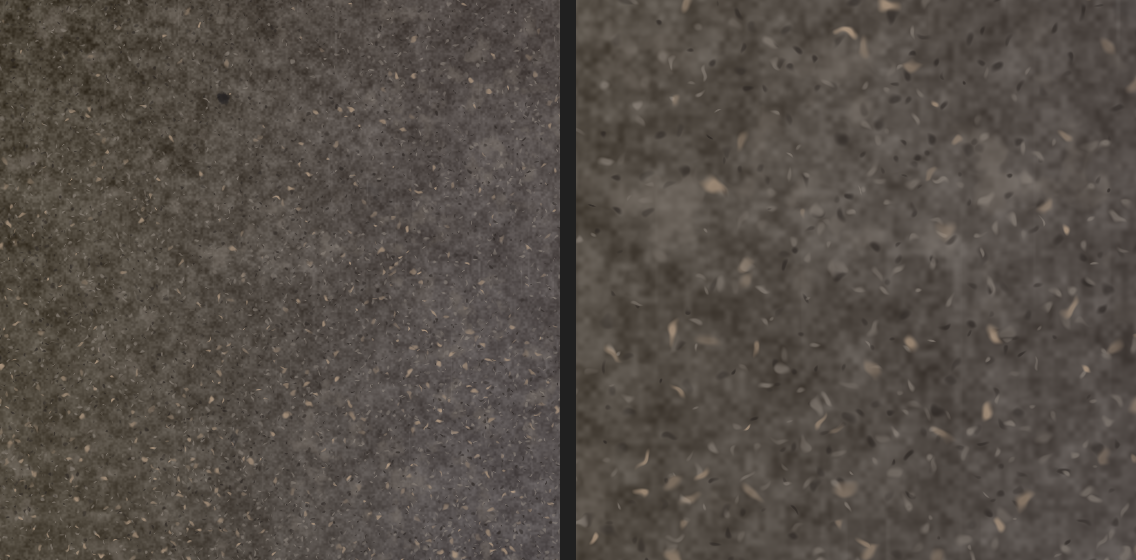
Left, the full canvas; right, a detail of the centre.
Give the GLSL for this texture, as a Shadertoy shader.

```glsl
#define WARM_SIDE vec3(0.312, 0.284, 0.239)
#define COOL_SIDE vec3(0.351, 0.322, 0.310)
#define CHIP_COLOR vec3(0.68, 0.59, 0.50)
#define DUST_COLOR vec3(0.50, 0.465, 0.43)
#define PIT_COLOR vec3(0.16, 0.14, 0.13)
#define STAIN_COLOR vec3(0.13, 0.12, 0.125)
#define GRAIN 0.125
#define MOTTLE 0.13
#define CHIP_CELLS 50.0
#define SPECK_CELLS 92.0
#define PIT_CELLS 100.0
#define STAIN_CELLS 6.0

float hash(vec2 p) {
    vec3 q = fract(p.xyx * vec3(0.1031, 0.1030, 0.0973));
    q += dot(q, q.yzx + 33.33);
    return fract((q.x + q.y) * q.z);
}

float noise(vec2 p) {
    vec2 cell = floor(p), f = fract(p);
    f = f * f * (3.0 - 2.0 * f);
    float low = mix(hash(cell), hash(cell + vec2(1, 0)), f.x);
    float high = mix(hash(cell + vec2(0, 1)), hash(cell + vec2(1, 1)), f.x);
    return mix(low, high, f.y);
}

float fbm(vec2 p) {
    float sum = 0.0, weight = 0.5;
    for (int i = 0; i < 4; i++) {
        sum += weight * noise(p);
        p = mat2(1.6, 1.2, -1.2, 1.6) * p + 7.3;
        weight *= 0.5;
    }
    return sum / 0.9375;
}

// Soft, randomly turned ovals, one at most per cell; sizes are in cell units.
// lowBias above zero crowds them toward the lower edge.
float scatter(vec2 uv, float cells, float share, vec2 size, float lowBias, float seed) {
    vec2 p = uv * cells, home = floor(p);
    float mask = 0.0;
    for (int j = -1; j <= 1; j++)
    for (int i = -1; i <= 1; i++) {
        vec2 cell = home + vec2(i, j), key = cell + seed;
        float crowd = mix(1.0, 2.1 - 2.4 * cell.y / cells, lowBias);
        crowd *= 0.3 + 1.4 * noise(cell * 6.0 / cells + seed);
        if (hash(key) > share * max(crowd, 0.25)) continue;
        vec2 offset = p - cell - vec2(hash(key + 17.1), hash(key + 41.7));
        float angle = 6.2832 * hash(key + 63.4);
        float c = cos(angle), s = sin(angle);
        offset = mat2(c, -s, s, c) * offset;
        vec2 radii = size * mix(0.5, 1.25, hash(key + 87.9));
        radii.y *= mix(0.7, 1.4, hash(key + 29.3));
        float d = length(offset / radii);
        mask = max(mask, smoothstep(1.6, 0.4, d) * mix(0.35, 1.0, hash(key + 53.6)));
    }
    return mask;
}

void mainImage(out vec4 fragColor, in vec2 fragCoord) {
    vec2 uv = fragCoord / iResolution.xy;
    vec2 warp = vec2(noise(uv * 150.0), noise(uv * 150.0 + 31.0)) - 0.5;
    vec2 rough = uv + 0.005 * warp;

    // Warm to cool light across the slab
    float side = smoothstep(0.0, 0.95, uv.x + 0.1 * (fbm(uv * 3.0) - 0.5));
    vec3 color = mix(WARM_SIDE, COOL_SIDE, side);
    color += vec3(-0.012, -0.005, 0.008) * side * (1.0 - uv.y);
    color -= 0.022 * smoothstep(0.55, 1.0, uv.y);
    color += 0.075 * (fbm(uv * 9.0) - 0.5);

    // Mottling and fine grit, coarser toward the warm upper corner
    float roughness = 1.0 + 0.6 * (1.0 - side) * uv.y;
    color += MOTTLE * roughness * (fbm(rough * vec2(44.0, 52.0) + 60.0) - 0.5);
    float grit = 0.55 * noise(uv * 250.0) + 0.45 * noise(uv * vec2(130.0, 110.0) + 9.0) - 0.5;
    color += GRAIN * roughness * grit;

    // Chalky smudges and faint upright scratches
    float smudge = smoothstep(0.52, 0.78, fbm(rough * 38.0 + 4.0));
    smudge *= smoothstep(0.25, 0.6, fbm(uv * 7.0 + 20.0));
    color = mix(color, DUST_COLOR, 0.42 * smudge);
    float scratch = smoothstep(0.78, 0.98, noise(uv * vec2(160.0, 6.0)));
    color += 0.04 * scratch * noise(uv * vec2(90.0, 60.0));

    // Dark pits, pale specks, and larger cream chips
    float pits = scatter(rough, PIT_CELLS, 0.2, vec2(0.27, 0.18), 0.0, 11.0);
    color = mix(color, PIT_COLOR, 0.65 * pits);
    float specks = scatter(rough, SPECK_CELLS, 0.24, vec2(0.3, 0.16), 0.3, 137.0);
    color = mix(color, DUST_COLOR + 0.06, 0.65 * specks);
    float chips = scatter(rough, CHIP_CELLS, 0.22, vec2(0.25, 0.13), 0.8, 271.0);
    vec3 chipTint = CHIP_COLOR * (0.9 + 0.2 * noise(uv * 60.0));
    color = mix(color, chipTint, 0.85 * chips);

    // A few ragged stains
    vec2 ragged = uv + 0.03 * (vec2(fbm(uv * 45.0), fbm(uv * 45.0 + 13.0)) - 0.5);
    float stains = scatter(ragged, STAIN_CELLS, 0.28, vec2(0.1, 0.075), 0.0, 409.0);
    color = mix(color, STAIN_COLOR, 0.95 * stains * smoothstep(0.1, 0.7, stains));

    fragColor = vec4(color, 1.0);
}
```
